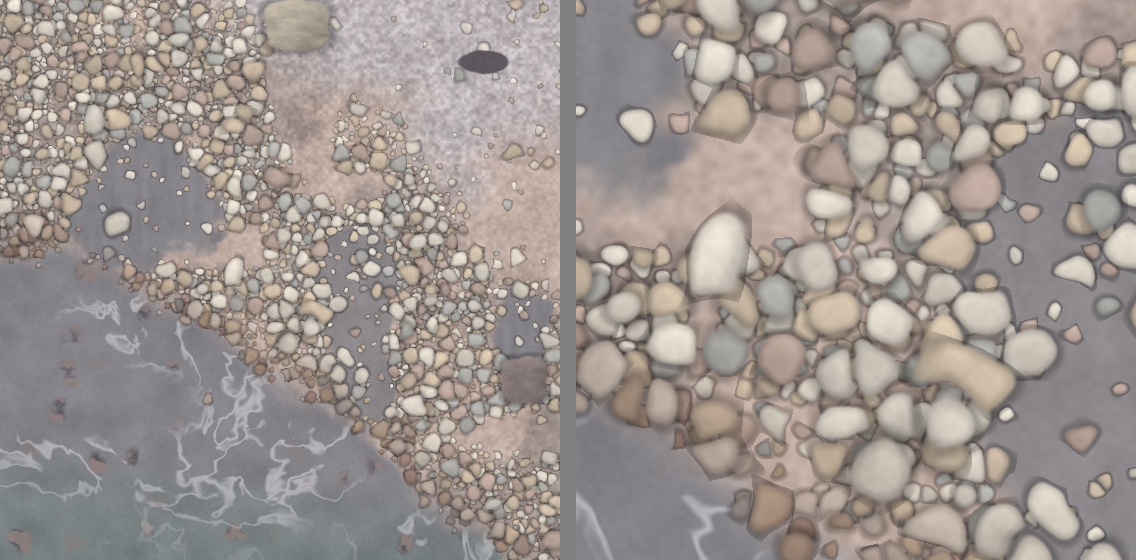
Left, the full canvas; right, a detail of the centre.
A WebGL 2 fragment shader for this texture:

```glsl
#version 300 es
precision highp float;
// Pebble beach seen from above: murky water lower left, a band of packed
// stones, pale sand upper right. Stones are rounded Voronoi cells drawn in
// several sizes; signed bands and noisy ellipses decide where each ground lies.
uniform vec2 u_resolution;
out vec4 fragColor;

struct Stone { float edge; vec2 offset; vec2 centre; vec2 id; };

float hash(vec2 p) {
  vec3 q = fract(p.xyx * 0.1031);
  q += dot(q, q.yzx + 33.33);
  return fract((q.x + q.y) * q.z);
}
vec2 hash2(vec2 p) { return vec2(hash(p + 17.3), hash(p + 71.9)); }

float noise(vec2 p) {
  vec2 i = floor(p), f = fract(p);
  f = f * f * (3.0 - 2.0 * f);
  return mix(mix(hash(i), hash(i + vec2(1, 0)), f.x),
             mix(hash(i + vec2(0, 1)), hash(i + vec2(1, 1)), f.x), f.y);
}
float fbm(vec2 p) {
  float sum = 0.0, amp = 0.533;
  for (int i = 0; i < 4; i++) {
    sum += amp * noise(p);
    p = mat2(1.6, 1.2, -1.2, 1.6) * p + 7.7;
    amp *= 0.5;
  }
  return sum;
}

// Layout: signed bands (positive towards land) and ragged ellipses
float shoreBand(vec2 p) {
  return p.y - 0.56 + 0.2 * p.x + 0.45 * p.x * p.x + (fbm(p * 8.0) - 0.5) * 0.14;
}
float sandBand(vec2 p) { return p.x + p.y - 1.48 + (fbm(p * 7.0 + 30.0) - 0.5) * 0.2; }
float region(vec2 p, vec2 centre, vec2 radius) {
  float ragged = (fbm(p * 13.0 + 5.0) - 0.5) * 1.1;
  return smoothstep(-0.1, 0.12, 1.0 - length((p - centre) / radius) + ragged);
}
float bareRock(vec2 p) {
  float r = region(p, vec2(0.25, 0.63), vec2(0.13, 0.12));
  r = max(r, region(p, vec2(0.64, 0.44), vec2(0.07, 0.2)) * 0.85);
  return max(r, region(p, vec2(0.93, 0.40), vec2(0.05, 0.09)));
}
float stoneDensity(vec2 p) {
  float land = smoothstep(-0.03, 0.03, shoreBand(p));
  float sand = smoothstep(-0.17, 0.05, sandBand(p));
  float gaps = smoothstep(0.18, 0.34, noise(p * 9.0 + 3.0));
  return land * (1.0 - 0.94 * sand) * (1.0 - 0.88 * bareRock(p)) * gaps;
}

// Rounded Voronoi cell: smooth minimum of border distances and a radius
Stone findStone(vec2 p, float cells, float seed) {
  vec2 q = p * cells + seed;
  q += 0.28 * (vec2(noise(q * 1.7), noise(q * 1.7 + 40.0)) - 0.5);
  vec2 base = floor(q), id = base, nearest = vec2(9.0);
  for (int k = 0; k < 9; k++) {
    vec2 cell = base + vec2(k % 3 - 1, k / 3 - 1);
    vec2 to = cell + 0.12 + 0.76 * hash2(cell) - q;
    if (dot(to, to) < dot(nearest, nearest)) { nearest = to; id = cell; }
  }
  float radius = mix(0.36, 0.64, hash(id + 5.5));
  float sum = exp(-15.0 * (radius - length(nearest)));
  for (int k = 0; k < 25; k++) {
    vec2 cell = id + vec2(k % 5 - 2, k / 5 - 2);
    if (cell == id) continue;
    vec2 to = cell + 0.12 + 0.76 * hash2(cell) - q;
    sum += exp(-15.0 * dot(0.5 * (nearest + to), normalize(to - nearest)));
  }
  return Stone(-log(sum) / 15.0, -nearest, (q + nearest - seed) / cells, id);
}

vec3 stoneTone(float pick, float level) {
  vec3 tone = vec3(0.83, 0.80, 0.755);
  tone = mix(tone, vec3(0.77, 0.705, 0.625), step(0.42, pick));
  tone = mix(tone, vec3(0.71, 0.63, 0.59), step(0.68, pick));
  tone = mix(tone, vec3(0.68, 0.675, 0.66), step(0.84, pick));
  return tone * mix(0.92, 1.06, level);
}

vec3 drawStones(vec3 col, vec2 p, float cells, float seed, float share) {
  Stone s = findStone(p, cells, seed);
  float present = step(hash(s.id + seed), stoneDensity(s.centre) * share);
  float wet = 1.0 - smoothstep(0.0, 0.09, shoreBand(s.centre));
  vec3 tone = stoneTone(hash(s.id + 2.2), hash(s.id + 8.8));
  tone *= mix(vec3(1.0), vec3(0.8, 0.75, 0.74), wet);
  float light = mix(0.80, 1.03, smoothstep(0.0, 0.22, s.edge)) + dot(s.offset, vec2(0.05, 0.17));
  light += (fbm(p * 75.0 + s.id) - 0.5) * 0.16;
  col *= 1.0 - 0.24 * present * smoothstep(-0.2, 0.02, s.edge);
  return mix(col, tone * light, present * smoothstep(0.0, 0.085, s.edge));
}

// Blurred dark and brown rocks lying in the water
vec3 drawSunken(vec3 col, vec2 p, float water) {
  Stone s = findStone(p, 14.0, 61.0);
  float present = step(hash(s.id + 3.0), 0.5) * water;
  float blotch = fbm(p * 48.0);
  float dark = step(0.45, hash(s.id + 9.0));
  vec3 tone = mix(vec3(0.55, 0.49, 0.48), vec3(0.33, 0.31, 0.34), dark * smoothstep(0.62, 0.4, blotch) );
  float mask = smoothstep(0.04, 0.22, s.edge - 0.1 + (blotch - 0.5) * 0.5);
  return mix(col, tone, present * mask * mix(0.5, 0.85, dark));
}

vec3 drawBoulder(vec3 col, vec2 p, vec2 centre, vec2 radius, vec3 tone) {
  vec2 d = (p - centre) / radius;
  float edge = 1.0 - pow(dot(d * d, d * d), 0.25) + (fbm(p * 30.0) - 0.5) * 0.4;
  float light = 0.93 + 0.1 * d.y - 0.06 * d.x + (fbm(p * vec2(35.0, 80.0)) - 0.5) * 0.3;
  col *= 1.0 - 0.25 * smoothstep(-0.25, 0.0, edge);
  return mix(col, tone * light, smoothstep(0.0, 0.1, edge));
}

vec3 drawGround(vec2 p, float water, float sand) {
  vec3 pink = vec3(0.755, 0.675, 0.635), gravel = vec3(0.735, 0.705, 0.715);
  float corner = smoothstep(-0.1, 0.15, p.y - 0.72 + (fbm(p * 6.0) - 0.5) * 0.4);
  vec3 sandTone = mix(pink, gravel, corner);
  vec3 col = mix(vec3(0.64, 0.585, 0.565), pink, smoothstep(0.48, 0.62, fbm(p * 9.0 + 12.0)));
  col = mix(col, sandTone, sand);
  float grit = noise(p * 190.0) + noise(p * 110.0 + 9.0) - 1.0;
  col += grit * mix(0.07, 0.13, corner) + (fbm(p * 22.0) - 0.5) * 0.12;
  float streaks = noise(p * vec2(85.0, 16.0)) - 0.5;
  vec3 rock = vec3(0.52, 0.512, 0.53) + streaks * 0.045 + (fbm(p * 30.0) - 0.5) * 0.06;
  col = mix(col, rock, bareRock(p));
  vec3 sea = mix(vec3(0.455, 0.495, 0.495), vec3(0.515, 0.51, 0.533), smoothstep(0.02, 0.3, p.y + 0.15 * p.x));
  return mix(col, sea + (fbm(p * 20.0) - 0.5) * 0.1, water);
}

// Thin bright foam threads gathered in patches
float foam(vec2 p) {
  vec2 q = p * 13.0 + 2.0 * vec2(fbm(p * 9.0), fbm(p * 9.0 + 20.0));
  float thread = 1.0 - smoothstep(0.0, 0.055, abs(fbm(q) - 0.5));
  return thread * smoothstep(0.46, 0.68, noise(p * 7.0 + 1.0)) * smoothstep(0.0, 0.25, p.y + 0.2 * p.x);
}

void main() {
  vec2 p = gl_FragCoord.xy / u_resolution;
  float water = 1.0 - smoothstep(-0.04, 0.02, shoreBand(p));
  float sand = smoothstep(-0.15, 0.05, sandBand(p));

  vec3 col = drawGround(p, water, sand);
  col = drawSunken(col, p, water);
  col = mix(col, vec3(0.77, 0.77, 0.79), 0.75 * water * foam(p));

  // Stones from fine to coarse
  col = drawStones(col, p, 82.0, 11.0, 0.6);
  col = drawStones(col, p, 50.0, 23.0, 0.75);
  col = drawStones(col, p, 32.0, 37.0, 0.85);
  col = drawStones(col, p, 21.0, 53.0, 0.16);

  col = drawBoulder(col, p, vec2(0.53, 0.955), vec2(0.06, 0.045), vec3(0.72, 0.68, 0.62));
  col = drawBoulder(col, p, vec2(0.935, 0.32), vec2(0.04, 0.042), vec3(0.55, 0.50, 0.49));
  float drift = region(p, vec2(0.865, 0.89), vec2(0.045, 0.018));
  col = mix(col, vec3(0.33, 0.30, 0.33), 0.9 * drift);

  col += (noise(p * 260.0) - 0.5) * 0.025;
  fragColor = vec4(col, 1.0);
}
```
